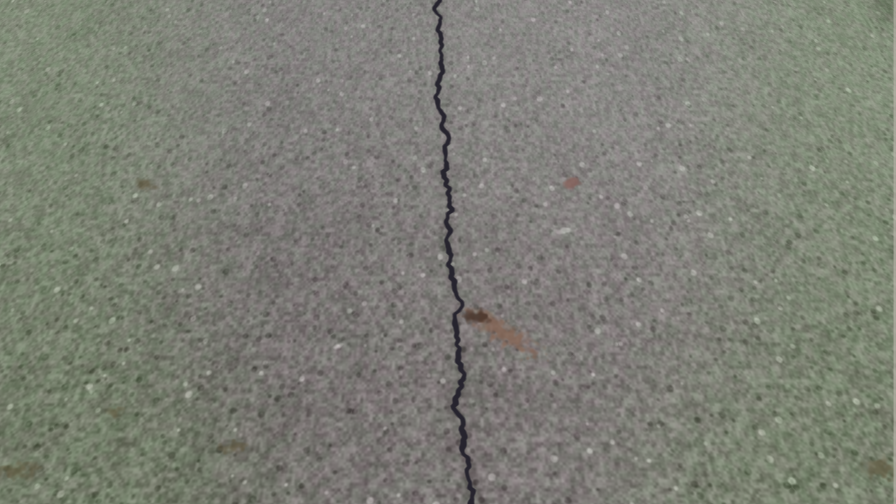
Give the GLSL for this texture, as a Shadertoy shader.

```glsl
// Weathered asphalt in perspective, split by a jagged vertical crack with rusty stains.

float hash(vec2 p) {
    vec3 q = fract(p.xyx * vec3(0.1031, 0.1030, 0.0973));
    q += dot(q, q.yzx + 33.33);
    return fract((q.x + q.y) * q.z);
}

float noise(vec2 p) {
    vec2 i = floor(p), f = fract(p);
    f = f * f * (3.0 - 2.0 * f);
    return mix(mix(hash(i), hash(i + vec2(1, 0)), f.x),
               mix(hash(i + vec2(0, 1)), hash(i + vec2(1, 1)), f.x), f.y);
}

float fbm(vec2 p) {
    float sum = 0.0, amp = 0.5;
    for (int i = 0; i < 4; i++) {
        sum += amp * noise(p);
        p = p * 2.03 + 17.1;
        amp *= 0.5;
    }
    return sum;
}

// Horizontal position of the crack at height y: coarse path plus jagged wander
float crackX(float y) {
    const float path[16] = float[16](
        0.863, 0.875, 0.877, 0.871, 0.884, 0.884, 0.893, 0.889,
        0.898, 0.910, 0.910, 0.916, 0.905, 0.919, 0.932, 0.934);
    float t = clamp(1.0 - y, 0.0, 0.9999) * 15.0;
    int i = int(t);
    float x = mix(path[i], path[i + 1], fract(t));
    x += 0.013 * (noise(vec2(y * 48.0, 3.0)) - 0.5);
    return x + 0.007 * (noise(vec2(y * 120.0, 9.0)) - 0.5);
}

// Soft, ragged elliptical blotch
float blotch(vec2 p, vec2 centre, vec2 radius) {
    float d = length((p - centre) / radius);
    return smoothstep(1.2, 0.2, d + 0.9 * (noise(p * 110.0) - 0.5));
}

// Scattered stones, one candidate per cell
float stones(vec2 p, float density, float radius, float soft) {
    vec2 cell = floor(p);
    float mask = 0.0;
    for (int j = -1; j <= 1; j++)
    for (int i = -1; i <= 1; i++) {
        vec2 c = cell + vec2(i, j);
        vec2 offset = vec2(hash(c + 11.3), hash(c + 47.9));
        float r = radius * (0.5 + hash(c + 81.7));
        float dot1 = 1.0 - smoothstep(r - soft, r + soft, length(p - c - offset));
        mask = max(mask, dot1 * step(hash(c), density));
    }
    return mask;
}

void mainImage(out vec4 fragColor, in vec2 fragCoord) {
    vec2 p = fragCoord / iResolution.y;
    float px = 1.0 / iResolution.y;

    // Ground coordinates: grain shrinks evenly towards the top
    float z = 1.0 / (2.2 - p.y);
    vec2 ground = vec2((p.x - 0.89) * z, log(z)) + 4.0;

    // Grey middle, green flanks, lighter far end
    float side = abs(p.x - 0.9) + 0.1 * (fbm(p * 4.0) - 0.5);
    float corner = 0.16 * smoothstep(0.4, 0.0, p.y);
    float green = smoothstep(0.30, 0.82, side + corner);
    vec3 grey = mix(vec3(0.485, 0.468, 0.46), vec3(0.535, 0.53, 0.52), smoothstep(0.1, 1.0, p.y));
    vec3 moss = mix(vec3(0.46, 0.495, 0.42), vec3(0.51, 0.55, 0.475), smoothstep(0.1, 0.95, p.y));
    vec3 col = mix(grey, moss, green);
    col += 0.022 * smoothstep(0.6, 1.5, p.x) - 0.01;
    col -= 0.02 * exp(-dot((p - vec2(0.55, 0.5)) * vec2(4.0, 2.2), (p - vec2(0.55, 0.5)) * vec2(4.0, 2.2)));
    col -= 0.12 * smoothstep(0.08, 0.0, length(p - vec2(1.78, 1.0)));

    // Mottling and grain
    float contrast = mix(1.0, 0.6, p.y);
    col += 0.05 * (fbm(ground * 30.0) - 0.47);
    col += contrast * 0.15 * (noise(ground * 210.0) - 0.5);
    col += contrast * 0.10 * (noise(ground * 370.0 + 50.0) - 0.5);
    col += 0.025 * (noise(ground * 130.0 + 9.0) - 0.5) * vec3(1.0, -0.6, 0.7);

    // Pits and pale stones
    float soft = 0.5 * px * z;
    col -= 0.11 * contrast * stones(ground * 85.0, 0.28, 0.20, 0.08 + soft * 85.0);
    col += 0.17 * contrast * stones(ground * 62.0 + 31.0, 0.10, 0.15, 0.06 + soft * 62.0);
    col += 0.28 * blotch(p, vec2(0.671, 0.315), vec2(0.010, 0.008));
    col += 0.20 * blotch(p, vec2(0.176, 0.229), vec2(0.010));
    col += 0.16 * blotch(p, vec2(1.122, 0.542), vec2(0.020, 0.007));

    // Rusty smear running down and right of the crack
    vec2 s = p - vec2(0.995, 0.342);
    s = vec2(s.x * 0.85 - s.y * 0.53, s.x * 0.53 + s.y * 0.85);
    col = mix(col, vec3(0.52, 0.39, 0.32), 0.75 * blotch(s, vec2(0.0), vec2(0.085, 0.026)));
    col = mix(col, vec3(0.27, 0.19, 0.15), 0.8 * blotch(p, vec2(0.948, 0.372), vec2(0.028, 0.015)));

    // Small brown stains
    float brown = blotch(p, vec2(0.288, 0.635), vec2(0.024, 0.016));
    brown = max(brown, blotch(p, vec2(0.226, 0.183), vec2(0.020, 0.012)));
    brown = max(brown, blotch(p, vec2(0.460, 0.112), vec2(0.030, 0.015)));
    brown = max(brown, blotch(p, vec2(0.035, 0.066), vec2(0.040, 0.018)));
    brown = max(brown, blotch(p, vec2(1.750, 0.070), vec2(0.035, 0.025)));
    col = mix(col, vec3(0.37, 0.33, 0.23), 0.6 * brown);
    col = mix(col, vec3(0.53, 0.37, 0.34), 0.7 * blotch(p, vec2(1.135, 0.637), vec2(0.016, 0.012)));

    // Crack with a faint worn rim
    float slope = (crackX(p.y + 0.003) - crackX(p.y - 0.003)) / 0.006;
    float d = abs(p.x - crackX(p.y)) / sqrt(1.0 + slope * slope);
    float width = mix(0.0048, 0.0032, p.y) * (0.65 + 0.7 * noise(vec2(p.y * 70.0, 21.0)));
    col *= 1.0 - 0.16 * exp(-d * 130.0);
    col = mix(vec3(0.15, 0.14, 0.18), col, smoothstep(width - px, width + px + 0.001, d));

    // Pale strip at the right border
    col = mix(col, vec3(0.72, 0.70, 0.66), 0.7 * smoothstep(1.771, 1.775, p.x));
    fragColor = vec4(clamp(col, 0.0, 1.0), 1.0);
}
```
